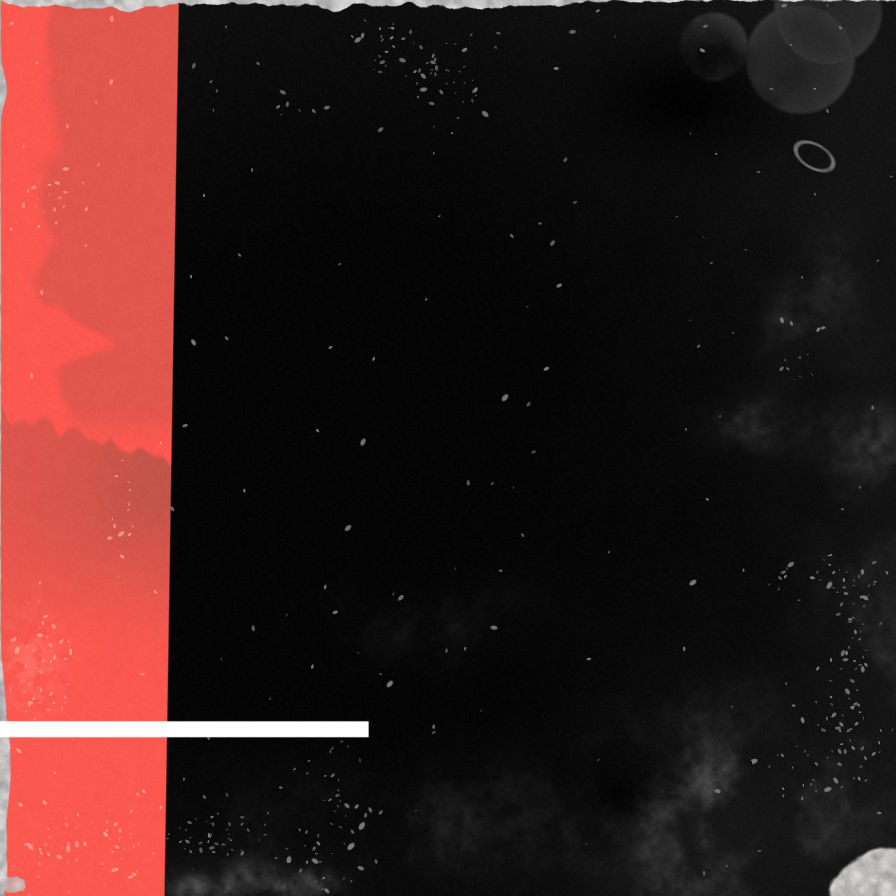
Reproduce this background procedurally as a Shadertoy shader.

```glsl
#define BRIGHT_RED vec3(0.985, 0.345, 0.31)
#define DULL_RED vec3(0.87, 0.335, 0.30)
#define DEEP_RED vec3(0.76, 0.33, 0.285)
#define PAPER vec3(0.76, 0.755, 0.75)
#define STRIP_BOTTOM 0.1836
#define STRIP_LEAN 0.0160
#define BAR_LENGTH 0.4115
#define BAR_Y vec2(0.1772, 0.1950)
#define SPECK_CELLS 140.0
#define GRAIN 0.016
#define PIXEL (1.0 / iResolution.y)

float hash(vec2 p) {
    return fract(sin(dot(p, vec2(12.9898, 78.233))) * 43758.5453);
}

float noise(vec2 p) {
    vec2 i = floor(p), f = fract(p);
    f = f * f * (3.0 - 2.0 * f);
    return mix(mix(hash(i), hash(i + vec2(1, 0)), f.x),
               mix(hash(i + vec2(0, 1)), hash(i + vec2(1, 1)), f.x), f.y);
}

float fbm(vec2 p) {
    float sum = 0.0, amp = 0.5;
    for (int i = 0; i < 5; i++) {
        sum += amp * noise(p);
        p = mat2(1.6, 1.2, -1.2, 1.6) * p + 7.3;
        amp *= 0.5;
    }
    return sum;
}

float spot(vec2 p, vec2 center, vec2 radius) {
    vec2 d = (p - center) / radius;
    return exp(-dot(d, d));
}

// Positive inside, soft over one pixel
float fill(float d) { return smoothstep(-PIXEL, PIXEL, d); }

float disc(vec2 p, vec2 center, float radius) {
    float d = radius - length(p - center);
    return smoothstep(-0.003, 0.003, d) * (0.55 + 0.45 * exp(-max(d, 0.0) * 60.0));
}

// Jittered slanted dashes, one possible dash per cell
float specks(vec2 p, float density) {
    vec2 g = p * SPECK_CELLS, cell = floor(g);
    float total = 0.0;
    for (int y = -1; y <= 1; y++)
    for (int x = -1; x <= 1; x++) {
        vec2 id = cell + vec2(x, y);
        float r = hash(id + 3.7), a = 6.283 * hash(id + 9.1);
        vec2 d = g - id - vec2(hash(id), hash(id + 5.3));
        d = mat2(cos(a), -sin(a), sin(a), cos(a)) * d;
        float size = mix(0.12, 0.42, r * hash(id + 1.9));
        float shape = 1.0 - smoothstep(0.6, 1.3, length(d / vec2(size * 1.7, size)));
        total = max(total, shape * step(hash(id + 21.0), density) * (0.35 + 0.65 * r));
    }
    return total;
}

vec3 redStrip(vec2 p, float n) {
    // Upper wash with a bright tongue reaching in from the left
    float edge = 0.055 + 0.075 * spot(p.yy, vec2(0.62), vec2(0.032))
               + 0.035 * (1.0 - smoothstep(0.53, 0.60, p.y))
               - 0.02 * spot(p.yy, vec2(0.70), vec2(0.04)) + 0.07 * (n - 0.5);
    float wash = smoothstep(-0.008, 0.014, p.x - edge) * smoothstep(0.50, 0.55, p.y);
    // Jagged ridge fading downward
    float teeth = 0.012 * abs(fract(p.x * 38.0) - 0.5) + 0.018 * noise(vec2(p.x * 90.0, 2.0));
    float ridge = 0.528 - 0.27 * p.x + teeth - p.y;
    float land = smoothstep(-0.003, 0.005, ridge) * smoothstep(0.23, 0.46, p.y + 0.1 * (n - 0.5));
    vec3 color = mix(BRIGHT_RED, DULL_RED, max(wash * 0.9, land));
    return mix(color, DEEP_RED, land * spot(p, vec2(0.18, 0.46), vec2(0.09, 0.10)));
}

float darkGround(vec2 p, float n, float fine) {
    float rim = smoothstep(0.30, 0.85, length((p - vec2(0.42, 0.45)) * vec2(1.15, 1.2)));
    float v = 0.018 + 0.05 * rim + 0.018 * smoothstep(0.45, 0.8, p.x) * n;
    // Smoky stains
    float smoke = 0.20 * spot(p, vec2(0.80, 0.09), vec2(0.11, 0.10))
                + 0.20 * spot(p, vec2(0.84, 0.54), vec2(0.045, 0.035))
                + 0.15 * spot(p, vec2(0.875, 0.61), vec2(0.028, 0.07))
                + 0.13 * spot(p, vec2(0.98, 0.50), vec2(0.05, 0.08))
                + 0.08 * spot(p, vec2(0.93, 0.68), vec2(0.03, 0.06))
                + 0.10 * spot(p, vec2(0.96, 0.25), vec2(0.07, 0.14))
                + 0.07 * spot(p, vec2(0.50, 0.30), vec2(0.11, 0.04))
                + 0.30 * spot(p, vec2(0.23, 0.015), vec2(0.06, 0.028))
                + 0.25 * spot(p, vec2(0.33, 0.012), vec2(0.04, 0.015))
                + 0.08 * spot(p, vec2(0.52, 0.08), vec2(0.28, 0.06));
    v += smoke * (0.15 + 1.3 * smoothstep(0.3, 0.65, n) * fine);
    v *= 1.0 - 0.85 * spot(p, vec2(0.76, 0.89), vec2(0.10, 0.06));
    v *= 1.0 - 0.75 * spot(p, vec2(0.69, 0.11), vec2(0.05, 0.035));
    // Overlapping pale discs and a small tilted loop
    float discs = max(disc(p, vec2(0.924, 0.987), 0.060),
                  max(disc(p, vec2(0.893, 0.934), 0.061), disc(p, vec2(0.797, 0.948), 0.038)));
    v += 0.13 * discs * smoothstep(0.15, 0.6, n + 0.35 * (p.x - 0.8));
    vec2 q = mat2(0.87, 0.5, -0.5, 0.87) * (p - vec2(0.909, 0.8255));
    q = vec2(0.87 * q.x, q.y);
    float loop = abs(length(q / vec2(0.020, 0.013)) - 1.0);
    return v + 0.32 * (1.0 - smoothstep(0.03, 0.20, loop)) * (0.5 + fine);
}

float speckDensity(vec2 p) {
    float d = spot(p, vec2(0.44, 0.95), vec2(0.04, 0.025)) + spot(p, vec2(0.50, 0.915), vec2(0.04, 0.03));
    d += 0.5 * spot(p, vec2(0.455, 0.86), vec2(0.03)) + 0.3 * spot(p, vec2(0.29, 0.89), vec2(0.06, 0.03));
    d += spot(p, vec2(0.93, 0.355), vec2(0.06, 0.02)) + spot(p, vec2(0.95, 0.27), vec2(0.022, 0.08));
    d += 0.8 * spot(p, vec2(0.93, 0.16), vec2(0.05, 0.05)) + 0.5 * spot(p, vec2(0.90, 0.60), vec2(0.03));
    d += spot(p, vec2(0.24, 0.07), vec2(0.06, 0.03)) + 0.7 * spot(p, vec2(0.38, 0.09), vec2(0.04, 0.06));
    d += 0.7 * spot(p, vec2(0.05, 0.775), vec2(0.02, 0.03)) + spot(p, vec2(0.045, 0.25), vec2(0.025, 0.06));
    d += 0.5 * spot(p, vec2(0.137, 0.43), vec2(0.015, 0.05)) + 0.8 * spot(p, vec2(0.09, 0.06), vec2(0.07, 0.04));
    return 0.004 + 0.42 * d;
}

void mainImage(out vec4 fragColor, in vec2 fragCoord) {
    vec2 p = fragCoord / iResolution.xy;
    float n = fbm(p * 14.0), fine = fbm(p * 90.0);
    float grain = hash(floor(p * 512.0)) - 0.5;

    float strip = fill(STRIP_BOTTOM + STRIP_LEAN * p.y - p.x);
    vec3 color = mix(vec3(darkGround(p, n, fine)), redStrip(p, n), strip);
    color += GRAIN * grain + 0.018 * (fine - 0.5) * strip;

    // Scratches and flakes
    vec3 flake = mix(vec3(0.62), vec3(1.0, 0.70, 0.65), strip);
    color = mix(color, flake, 0.75 * specks(p, speckDensity(p)));
    float dust = 0.22 * spot(p, vec2(0.035, 0.26), vec2(0.03, 0.05)) * smoothstep(0.4, 0.65, fine);
    color = mix(color, flake, dust);

    // Torn paper along the border and in the corners
    float top = mix(0.010, 0.001, smoothstep(0.45, 0.80, p.x)) * (0.25 + 1.1 * noise(p.xx * 35.0));
    float side = 0.009 * (1.0 - smoothstep(0.20, 0.28, p.y)) + 0.008 * spot(p.yy, vec2(0.90), vec2(0.03)) + 0.001;
    float torn = max(fill(top + 0.006 * (fine - 0.5) - 1.0 + p.y), fill(side * (0.4 + n) - p.x));
    float corner = 1.0 - length((p - vec2(0.985, -0.004)) / vec2(0.068, 0.056)) + 0.55 * (n - 0.5);
    float chip = 1.0 - length((p - vec2(0.012, 0.012)) / vec2(0.026, 0.016)) + 2.0 * (fine - 0.5);
    torn = max(torn, max(smoothstep(0.0, 0.09, corner), 0.8 * smoothstep(0.0, 0.3, chip)));
    color = mix(color, PAPER * (0.75 + 0.5 * fine), torn);

    // White bar
    float bar = fill(BAR_LENGTH - p.x) * fill(p.y - BAR_Y.x) * fill(BAR_Y.y - p.y);
    fragColor = vec4(mix(color, vec3(1.0), bar), 1.0);
}
```
